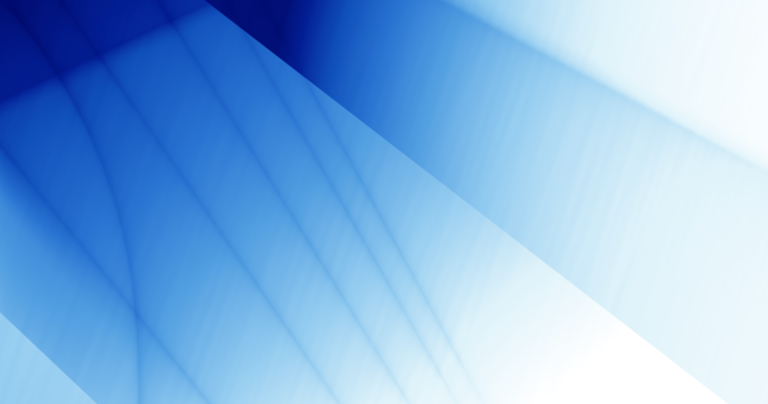
This background is drawn by a Shadertoy shader. Its source:

```glsl
// Folded translucent blue panels fading to white, with soft creases and an arc.

const vec2 FOLD_TOP = vec2(0.506, 0.0);
const vec2 FOLD_END = vec2(1.728, 0.943);

// Blue ramp: navy at 0, white at 1.05, stops evenly spaced
vec3 ramp(float tone) {
    vec3 stops[8] = vec3[8](
        vec3(0.00, 0.04, 0.43), vec3(0.01, 0.12, 0.58),
        vec3(0.06, 0.31, 0.73), vec3(0.16, 0.45, 0.82),
        vec3(0.32, 0.62, 0.88), vec3(0.58, 0.80, 0.94),
        vec3(0.87, 0.95, 0.98), vec3(1.0));
    float t = clamp(tone / 0.15, 0.0, 6.999);
    int i = int(t);
    return mix(stops[i], stops[i + 1], fract(t));
}

// Signed distance to the line a-b, positive below it (y points down)
float lineSide(vec2 p, vec2 a, vec2 b) {
    vec2 dir = normalize(b - a);
    return dir.x * (p.y - a.y) - dir.y * (p.x - a.x);
}

// Thin dark core with a wider soft shadow
float crease(float d, float depth) {
    d = abs(d);
    return depth * (0.6 * exp(-d * 130.0) + 0.4 * exp(-d * 28.0));
}

vec2 hashGradient(vec2 cell) {
    float h = fract(sin(dot(cell, vec2(127.1, 311.7))) * 43758.5);
    return vec2(cos(h * 6.2832), sin(h * 6.2832));
}

float gradientNoise(vec2 p) {
    vec2 i = floor(p), f = fract(p);
    vec2 u = f * f * (3.0 - 2.0 * f);
    vec2 e = vec2(1.0, 0.0);
    float a = dot(hashGradient(i), f);
    float b = dot(hashGradient(i + e.xy), f - e.xy);
    float c = dot(hashGradient(i + e.yx), f - e.yx);
    float d = dot(hashGradient(i + e.xx), f - e.xx);
    return mix(mix(a, b, u.x), mix(c, d, u.x), u.y);
}

// Right panel: dark at the fold top, quickly rising to white
float rightTone(vec2 p) {
    float along = p.x + 0.2 * p.y;
    float tone = 0.05 + 0.98 * (1.0 - exp(-2.1 * max(along - 0.71, 0.0)));
    float d = lineSide(p, vec2(1.086, 0.0), vec2(1.84, 0.395));
    float lift = 0.06 * smoothstep(0.005, -0.06, d);
    float shade = 0.05 * exp(-max(d, 0.0) * 7.0) * smoothstep(-0.02, 0.01, d);
    return tone + lift - shade - crease(d, 0.03);
}

// Left panel: broad diagonal gradient with a dark corner and a pale flap
float leftTone(vec2 p, float px) {
    float tone = 0.13 + 0.36 * p.x + 0.44 * p.y;

    // Dark upper corner
    float corner = lineSide(p, vec2(0.0, 0.247), vec2(0.506, 0.012));
    tone -= 0.09 * smoothstep(0.05, -0.02, corner);
    tone -= crease(corner, 0.05);

    // Lighter area beside the lower left crease
    float flank = lineSide(p, vec2(0.0, 0.358), vec2(0.518, 1.0));
    tone += 0.19 * exp(-p.x * 6.0) * smoothstep(-0.01, 0.10, flank);
    tone -= crease(flank, 0.06);

    // Curved crease, shaded on its right
    float rest = max(1.0 - p.y, 0.0);
    float slope = 0.84 * pow(rest, 1.5);
    float arc = (p.x - 0.345 + 0.335 * pow(rest, 2.5)) / sqrt(1.0 + slope * slope);
    tone -= crease(arc, 0.07);
    tone -= 0.025 * exp(-max(arc, 0.0) * 9.0) * smoothstep(-0.01, 0.01, arc);

    // Pale flap in the bottom corner
    float flap = lineSide(p, vec2(0.0, 0.773), vec2(0.24, 1.0));
    return mix(tone, 0.75 + 0.1 * p.x, smoothstep(-px, px, flap));
}

// Fan of creases that converge to the right
float fanCreases(vec2 p) {
    float shade = 0.0;
    for (int k = 0; k < 4; k++) {
        float i = float(k);
        float topX = 0.15 + 0.28 * i - 0.038 * i * i;
        float bottomX = 0.84 + 0.2 * i - 0.027 * i * i;
        shade += crease(lineSide(p, vec2(topX, 0.0), vec2(bottomX, 1.0)), 0.06);
    }
    return shade;
}

void mainImage(out vec4 fragColor, in vec2 fragCoord) {
    float px = 1.0 / iResolution.y;
    vec2 p = fragCoord * px;
    p.y = 1.0 - p.y;

    float fold = lineSide(p, FOLD_TOP, FOLD_END);
    float leftMask = smoothstep(-px, px, fold);
    float fan = fanCreases(p) * mix(0.4, 1.0, leftMask);

    // Faint brushed streaks
    vec2 grain = vec2(p.x + 0.35 * p.y, p.y - 0.35 * p.x);
    float streak = 0.012 * gradientNoise(grain * vec2(55.0, 3.0));

    vec3 right = ramp(rightTone(p) - fan + streak);
    vec3 left = ramp(leftTone(p, px) - fan + streak);
    fragColor = vec4(mix(right, left, leftMask), 1.0);
}
```
